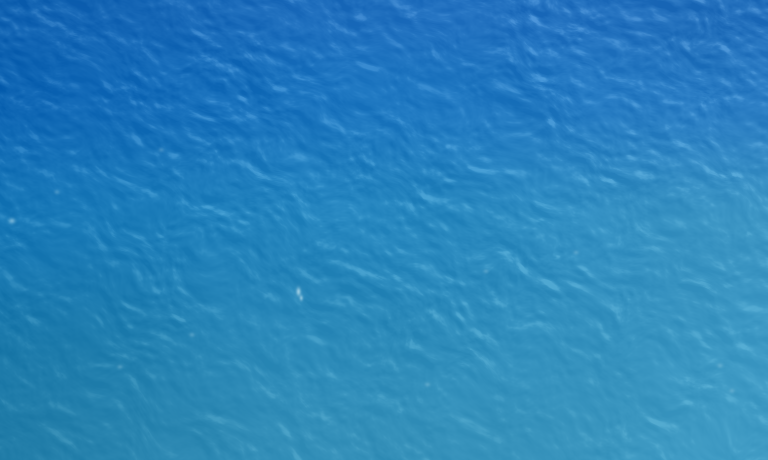
Give the GLSL for this texture, as a WebGL 2 fragment shader.

```glsl
#version 300 es
precision highp float;

uniform vec2 u_resolution;
out vec4 fragColor;

float hash(vec2 p) {
    return fract(sin(dot(p, vec2(127.1, 311.7))) * 43758.545);
}

float noise(vec2 p) {
    vec2 cell = floor(p);
    vec2 f = fract(p);
    f = f * f * (3.0 - 2.0 * f);
    float low = mix(hash(cell), hash(cell + vec2(1.0, 0.0)), f.x);
    float high = mix(hash(cell + vec2(0.0, 1.0)), hash(cell + vec2(1.0)), f.x);
    return mix(low, high, f.y);
}

// Turns coordinates so that x runs along the given angle
mat2 rotation(float angle) {
    float c = cos(angle), s = sin(angle);
    return mat2(c, -s, s, c);
}

float fbm(vec2 p, int octaves) {
    float sum = 0.0, weight = 0.5;
    for (int i = 0; i < octaves; i++) {
        sum += weight * noise(p);
        p = rotation(0.2) * p * 2.03 + vec2(17.3, 9.1);
        weight *= 0.5;
    }
    return sum;
}

// Wave height: short crests along a falling diagonal, finer with distance
float waveHeight(vec2 p, float tilt) {
    vec2 sea = vec2(p.x * 1.1, p.y * (1.0 + 0.25 * p.y));
    vec2 warp = vec2(noise(sea * 11.0), noise(sea * 11.0 + 31.7)) - 0.5;
    vec2 q = rotation(tilt) * sea + 0.04 * warp;
    float swell = fbm(q * vec2(19.0, 33.0), 4);
    float chop = 1.0 - abs(2.0 * noise(q * vec2(34.0, 60.0) + 5.0) - 1.0);
    return swell + 0.12 * chop;
}

// Slope of the waves toward the light
float waveRelief(vec2 p, vec2 lightStep, float tilt) {
    return waveHeight(p, tilt) - waveHeight(p + lightStep, tilt);
}

// Smooth blend of three colours across the width
vec3 rowColour(vec3 left, vec3 centre, vec3 right, float x) {
    vec3 a = mix(left, centre, smoothstep(-0.1, 0.55, x));
    return mix(a, right, smoothstep(0.45, 1.05, x));
}

vec3 waterColour(vec2 uv) {
    vec3 near = rowColour(vec3(0.13, 0.49, 0.66), vec3(0.21, 0.57, 0.73), vec3(0.25, 0.61, 0.77), uv.x);
    vec3 shallow = rowColour(vec3(0.11, 0.48, 0.67), vec3(0.18, 0.55, 0.73), vec3(0.24, 0.60, 0.77), uv.x);
    vec3 middle = rowColour(vec3(0.08, 0.46, 0.71), vec3(0.15, 0.53, 0.75), vec3(0.24, 0.59, 0.77), uv.x);
    vec3 deep = rowColour(vec3(0.05, 0.39, 0.70), vec3(0.12, 0.47, 0.76), vec3(0.17, 0.49, 0.77), uv.x);
    vec3 far = rowColour(vec3(0.06, 0.38, 0.69), vec3(0.13, 0.44, 0.75), vec3(0.14, 0.44, 0.74), uv.x);
    vec3 colour = mix(near, shallow, smoothstep(0.0, 0.3, uv.y));
    colour = mix(colour, middle, smoothstep(0.2, 0.58, uv.y));
    colour = mix(colour, deep, smoothstep(0.5, 0.82, uv.y));
    return mix(colour, far, smoothstep(0.78, 1.0, uv.y));
}

// Soft oval fleck of foam
float fleck(vec2 p, vec2 centre, vec2 radius) {
    vec2 d = (p - centre) / radius;
    return exp(-dot(d, d));
}

float scatteredFlecks(vec2 p, float aspect) {
    float sum = 0.0;
    for (int i = 0; i < 9; i++) {
        float id = float(i);
        vec2 centre = vec2(hash(vec2(id, 2.0)) * aspect, hash(vec2(id, 7.0)) * 0.7);
        sum += 0.25 * fleck(p, centre, vec2(0.006, 0.005));
    }
    return sum;
}

void main() {
    vec2 uv = gl_FragCoord.xy / u_resolution;
    float aspect = u_resolution.x / u_resolution.y;
    vec2 p = gl_FragCoord.xy / u_resolution.y;

    // Base water with broad drifting patches
    vec3 colour = waterColour(uv);
    colour += 0.035 * (fbm(rotation(-0.6) * p * vec2(4.0, 7.0), 3) - 0.44);

    // Wave shading
    float tilt = mix(-0.62, -0.56, uv.x);
    float relief = waveRelief(p, vec2(0.006, 0.010), tilt);
    float patches = mix(0.7, 1.25, noise(p * 6.0 + 3.0));
    float strength = mix(0.7, 1.0, uv.y) * patches;
    vec3 sheen = mix(vec3(0.15, 0.13, 0.11), vec3(0.17, 0.16, 0.12), uv.y);
    colour += sheen * strength * clamp(relief, -0.25, 0.4);
    colour += vec3(0.07, 0.055, 0.04) * strength * smoothstep(0.08, 0.4, relief);

    // Foam
    float foam = scatteredFlecks(p, aspect);
    foam += 0.75 * fleck(p, vec2(0.649, 0.366), vec2(0.005, 0.009));
    foam += 0.6 * fleck(p, vec2(0.655, 0.352), vec2(0.004, 0.006));
    foam += 0.5 * fleck(p, vec2(0.026, 0.520), vec2(0.007, 0.006));
    colour = mix(colour, vec3(0.72, 0.87, 0.93), clamp(foam, 0.0, 0.85));

    fragColor = vec4(clamp(colour, 0.0, 1.0), 1.0);
}
```
